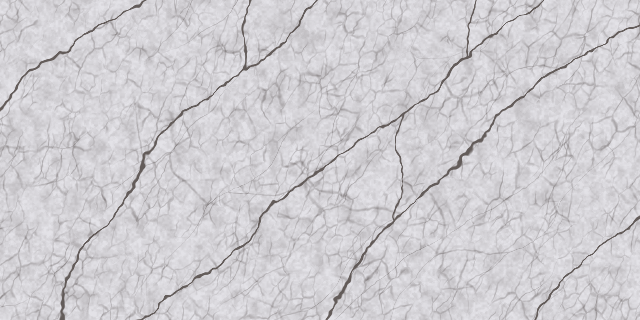
Give the GLSL for this texture, as a Shadertoy shader.

```glsl
const vec3 STONE = vec3(0.890, 0.886, 0.906);
const vec3 SHADE = vec3(0.53, 0.51, 0.515);
const vec3 VEIN = vec3(0.36, 0.33, 0.32);
const float VEIN_THIN = 0.0018;
const float VEIN_THICK = 0.0043;
const float GRAIN_SCALE = 135.0;
const float GRAIN_AMOUNT = 0.18;
const float PEBBLE_SCALE = 32.0;
const float PEBBLE_AMOUNT = 0.09;
const float CHIP_SCALE = 75.0;
const float CHIP_AMOUNT = 0.10;
const float SMUDGE_AMOUNT = 0.15;
const float CRACK_SCALE = 15.0;
const int VEIN_COUNT = 5;

// Per vein: foot on the lower edge, lean, bow, position of its side branch
const vec4 VEINS[VEIN_COUNT] = vec4[VEIN_COUNT](
    vec4(-0.82, 1.24, 0.00, -9.0),
    vec4(0.17, 0.85, 0.14, 0.73),
    vec4(0.46, 1.25, 0.04, 1.43),
    vec4(0.99, 1.07, 0.10, 1.25),
    vec4(1.67, 0.90, 0.00, -9.0));

vec2 hash2(vec2 p) {
    vec3 h = fract(p.xyx * vec3(0.1031, 0.1030, 0.0973));
    h += dot(h, h.yzx + 33.33);
    return fract((h.xx + h.yz) * h.zy);
}

float noise(vec2 p) {
    vec2 i = floor(p), f = fract(p);
    f = f * f * (3.0 - 2.0 * f);
    vec2 e = vec2(0.0, 1.0);
    return mix(mix(hash2(i).x, hash2(i + e.yx).x, f.x),
               mix(hash2(i + e.xy).x, hash2(i + e.yy).x, f.x), f.y);
}

vec2 wobble(vec2 p) {
    return vec2(noise(p), noise(p + 37.2)) - 0.5;
}

// Cellular noise: x = distance to the cell border, y = cell value
vec2 cells(vec2 p) {
    vec2 base = floor(p), near = vec2(9.0), next = vec2(9.0);
    float value = 0.0;
    for (int y = -1; y <= 1; y++)
    for (int x = -1; x <= 1; x++) {
        vec2 id = base + vec2(x, y);
        vec2 seed = id + hash2(id) - p;
        if (dot(seed, seed) < dot(near, near)) {
            next = near;
            near = seed;
            value = hash2(id + 71.0).y;
        } else if (dot(seed, seed) < dot(next, next)) next = seed;
    }
    return vec2(dot(0.5 * (near + next), normalize(next - near)), value);
}

// Fading hairlines along warped cell borders, leaning by a shear
float hairlines(vec2 p, float scale, float lean, float squash, float width) {
    vec2 q = p + 0.45 / scale * wobble(p * scale)
               + 0.16 / scale * wobble(p * scale * 2.7)
               + 0.004 * wobble(p * 90.0);
    q = vec2(q.x - lean * q.y, q.y * squash) * scale;
    float present = smoothstep(0.30, 0.75, noise(p * scale * 0.8 + 11.0))
                  * mix(0.4, 1.0, noise(p * 40.0 + 29.0));
    return present * (1.0 - smoothstep(0.0, width * scale, cells(q).x));
}

float veinX(float y, int i) {
    vec4 v = VEINS[i];
    return v.x + v.y * y - v.z * sin(3.14159 * y)
         + 0.027 * sin(14.0 * y + 2.5 * float(i));
}

float stroke(float d, float halfWidth, float pixel) {
    return 1.0 - smoothstep(halfWidth - 0.5 * pixel, halfWidth + 0.6 * pixel, d);
}

// Bold diagonal veins, with branches bridging neighbouring ones
float boldVeins(vec2 p, float pixel) {
    vec2 q = p + 0.028 * wobble(p * 9.0) + 0.015 * wobble(p * 27.0)
               + 0.007 * wobble(p * 75.0);
    float halfWidth = mix(VEIN_THIN, VEIN_THICK, noise(p * 40.0 + 5.0));
    float ink = 0.0, previous = -9.0;
    for (int i = 0; i < VEIN_COUNT; i++) {
        vec4 v = VEINS[i];
        float x = veinX(q.y, i);
        float d = abs(q.x - x) / sqrt(1.0 + v.y * v.y);
        ink = max(ink, stroke(d, halfWidth, pixel));
        float branch = v.w + 0.08 * (q.y - 0.5) + 0.01 * sin(19.0 * q.y);
        float inGap = step(previous, q.x) * step(q.x, x);
        ink = max(ink, inGap * stroke(abs(q.x - branch), halfWidth * 0.75, pixel));
        previous = x;
    }
    return ink;
}

void mainImage(out vec4 fragColor, in vec2 fragCoord) {
    float pixel = 1.0 / iResolution.y;
    vec2 p = fragCoord * pixel;

    // Pebbles, crisp small chips, fine grain and grey smudges
    vec2 rough = p + 0.012 * wobble(p * 50.0);
    float pebble = cells(rough * PEBBLE_SCALE).y - 0.5;
    float chip = cells(rough * CHIP_SCALE + 9.0).y - 0.5;
    float grain = noise(p * GRAIN_SCALE) - 0.5;
    float smudge = smoothstep(0.52, 0.95, noise(p * vec2(34.0, 26.0) + 3.0));
    float dark = 0.11 + PEBBLE_AMOUNT * pebble + CHIP_AMOUNT * chip
               + GRAIN_AMOUNT * grain + SMUDGE_AMOUNT * smudge;

    // Hairline cracks: two fine nets and a sparse, long diagonal one
    dark += 0.50 * hairlines(p, CRACK_SCALE, 0.35, 0.65, 0.0046);
    dark += 0.42 * hairlines(p + 4.3, CRACK_SCALE * 1.8, 0.25, 0.65, 0.0042);
    dark += 0.45 * hairlines(p + 8.1, 4.5, 0.8, 0.65, 0.0038);

    vec3 color = mix(STONE, SHADE, clamp(dark, 0.0, 1.0));
    color = mix(color, VEIN, 0.94 * boldVeins(p, pixel));
    fragColor = vec4(color, 1.0);
}
```
